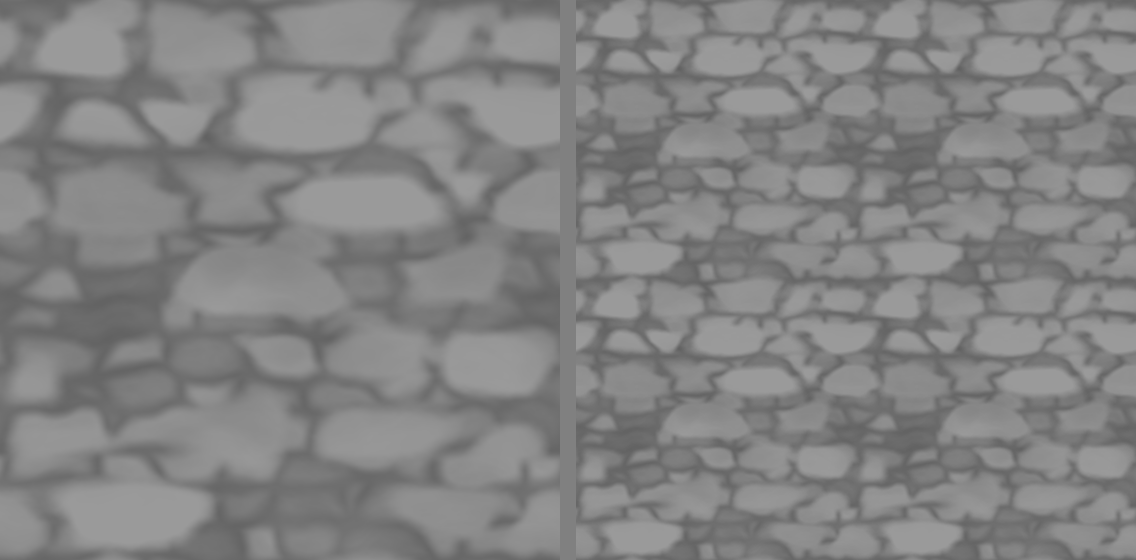
Left, the tile; right, the same tile 2 across and 2 down.
This texture is drawn by a WebGL 2 fragment shader. Its source:

```glsl
#version 300 es
precision highp float;

#define STONE_GRID vec2(5.0, 7.0)
#define RUBBLE_GRID vec2(9.0, 15.0)
#define FLATNESS 2.0
#define SIZE_SPREAD 0.7
#define ROUNDING 0.085
#define WARP 0.032
#define WOBBLE 0.014
#define STREAKS 0.5
#define JOINT 0.012
#define MISSING 0.13
#define DARK 0.385
#define LIGHT 0.602

uniform vec2 u_resolution;
out vec4 fragColor;

struct Stone {
    float inset;   // distance inwards from the rounded outline
    vec2 offset;   // position relative to the stone centre
    vec3 traits;   // random values of this stone
};

vec3 hash3(vec2 p) {
    vec3 q = fract(vec3(p.xyx) * vec3(0.1031, 0.1030, 0.0973));
    q += dot(q, q.yxz + 33.33);
    return fract((q.xxy + q.yzz) * q.zyx);
}

// Exact whole-number wrap, safe against rounding in the division
vec2 wrap(vec2 cell, vec2 cells) {
    return floor(mod(cell + 0.5, cells));
}

// Value noise that wraps after a whole number of cells
float noise(vec2 uv, vec2 cells) {
    vec2 p = uv * cells;
    vec2 i = floor(p);
    vec2 f = p - i;
    f = f * f * f * (f * (f * 6.0 - 15.0) + 10.0);
    vec2 a = wrap(i, cells) + 3.0;
    vec2 b = wrap(i + 1.0, cells) + 3.0;
    return mix(mix(hash3(a).x, hash3(vec2(b.x, a.y)).x, f.x),
               mix(hash3(vec2(a.x, b.y)).x, hash3(b).x, f.x), f.y);
}

float layeredNoise(vec2 uv, vec2 cells) {
    float sum = 0.0, gain = 0.5;
    for (int i = 0; i < 5; i++) {
        sum += gain * noise(uv, cells);
        cells *= 2.0;
        gain *= 0.48;
    }
    return sum - 0.48;
}

// Centre (xy) and weight (z) of a stone; each row has its own shift
vec3 site(vec2 cell, float shift, vec2 grid, float seed) {
    vec3 h = hash3(wrap(cell, grid) + seed);
    vec2 jitter = 0.5 + (h.xy - 0.5) * vec2(0.75, 0.4);
    return vec3((cell + vec2(shift, 0.0) + jitter) / grid,
                h.z * SIZE_SPREAD / (grid.x * grid.x));
}

// Weighted cellular pattern with flattened cells and rounded corners
Stone stoneAt(vec2 uv, vec2 grid, float seed) {
    vec2 p = uv * grid;
    vec2 stretch = vec2(1.0, FLATNESS * FLATNESS);
    vec2 nearest = vec2(0.0), nearestCell = vec2(0.0);
    float best = 1e5, edges = 0.0, k = ROUNDING / grid.y;
    for (int pass = 0; pass < 2; pass++) {
        for (int y = -2; y <= 2; y++) {
            float row = floor(p.y) + float(y);
            float shift = hash3(wrap(vec2(7.0, row), vec2(8.0, grid.y)) + seed).y;
            for (int x = -2; x <= 2; x++) {
                vec2 cell = vec2(floor(p.x - shift) + float(x), row);
                vec3 s = site(cell, shift, grid, seed);
                vec2 r = s.xy - uv;
                float power = dot(r * r, stretch) - s.z;
                if (pass == 0) {
                    if (power < best) {
                        best = power;
                        nearest = r;
                        nearestCell = cell;
                    }
                } else if (distance(cell, nearestCell) > 0.5) {
                    float slope = 2.0 * length((r - nearest) * stretch);
                    edges += exp(-(power - best) / (max(slope, 1e-4) * k));
                }
            }
        }
    }
    return Stone(-k * log(max(edges, 1e-20)), -nearest,
                 hash3(wrap(nearestCell, grid) + seed + 41.0));
}

void main() {
    vec2 uv = gl_FragCoord.xy / u_resolution;

    // Bend the courses
    vec2 bend = vec2(noise(uv, vec2(5.0)), noise(uv + 0.37, vec2(4.0, 6.0))) - 0.5;
    vec2 ripple = vec2(noise(uv, vec2(19.0)), noise(uv + 0.61, vec2(17.0))) - 0.5;
    vec2 q = uv + WARP * bend + 0.25 * WARP * ripple;

    float streak = layeredNoise(q + 2.0 * WARP * bend.yx + WARP * ripple, vec2(5.0, 13.0));
    float grain = layeredNoise(uv + 0.19, vec2(13.0, 18.0));

    // Low broken pieces in the joints
    Stone bit = stoneAt(q + 0.5 * WARP * ripple.yx, RUBBLE_GRID, 11.0);
    float rubble = smoothstep(-0.002, 0.024, bit.inset) * mix(0.1, 0.7, bit.traits.x);
    rubble += 0.2 + STREAKS * (streak + 0.5 * grain);

    // Soft, slightly tilted stone tops
    Stone stone = stoneAt(q, STONE_GRID, 23.0);
    float softness = mix(0.02, 0.045, stone.traits.y);
    float joint = JOINT * noise(uv + 0.43, vec2(6.0, 7.0));
    float body = smoothstep(0.0, softness, stone.inset - joint + WOBBLE * grain);
    body *= step(MISSING, stone.traits.x);
    float top = mix(0.8, 1.04, stone.traits.z);
    top += dot(stone.offset, (stone.traits.yx - 0.5) * vec2(1.2, -2.4));
    top += STREAKS * (streak + 0.3 * grain) * mix(0.9, 0.25, stone.traits.z);

    float height = mix(rubble, top, body);
    fragColor = vec4(vec3(mix(DARK, LIGHT, clamp(height, 0.0, 1.0))), 1.0);
}
```
